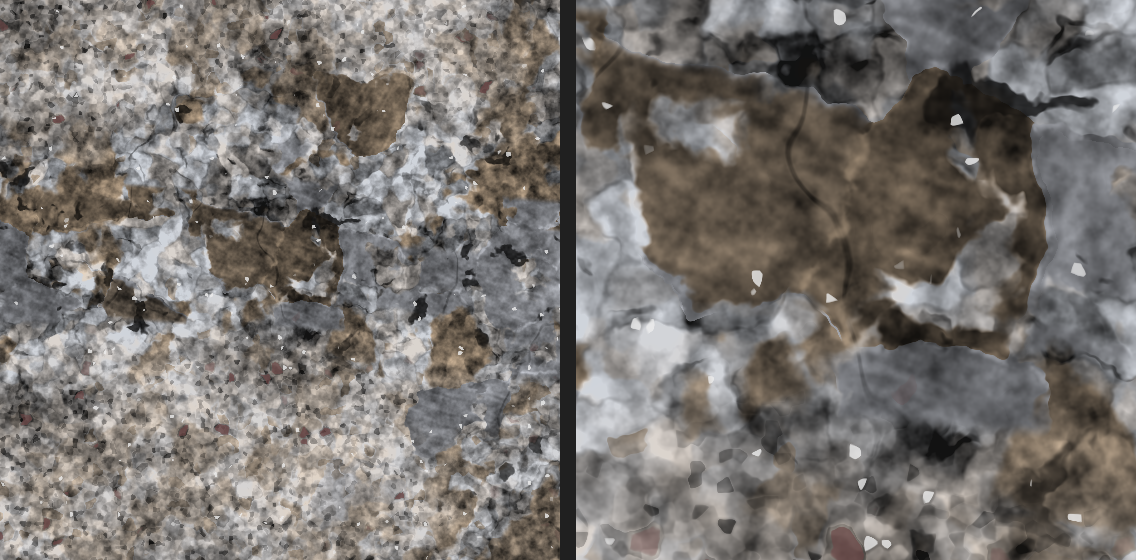
Left, the full canvas; right, a detail of the centre.
Write a WebGL 1 fragment shader that draws this texture.

```glsl
precision highp float;
// Polished granite: fine beige sand, a belt of coarse pale and dark clumps, and
// broad slate crystals with brown mica. Layers of warped soft Voronoi grains and
// fractal noise set a lightness, which is then tinted from cool to brown.

#define SLAB_SCALE 7.5
#define CLUMP_SCALE 25.0
#define MEDIUM_SCALE 54.0
#define FINE_SCALE 115.0
#define CONTRAST 1.08
#define MEAN_TONE 0.53
#define COOL vec3(0.97, 1.0, 1.045)
#define WARM vec3(1.065, 1.0, 0.935)
#define BROWN vec3(1.14, 1.0, 0.84)

uniform vec2 u_resolution;

vec3 hash3(vec2 p) {
  vec3 q = fract(vec3(p.xyx) * vec3(0.1031, 0.1030, 0.0973));
  q += dot(q, q.yxz + 33.33);
  return fract((q.xxy + q.yzz) * q.zyx);
}

float noise(vec2 p) {
  vec2 i = floor(p), f = fract(p);
  f = f * f * (3.0 - 2.0 * f);
  float low = mix(hash3(i).x, hash3(i + vec2(1.0, 0.0)).x, f.x);
  float high = mix(hash3(i + vec2(0.0, 1.0)).x, hash3(i + 1.0).x, f.x);
  return mix(low, high, f.y);
}

float fbm(vec2 p) {
  float sum = 0.0, amp = 0.533;
  for (int i = 0; i < 4; i++) {
    sum += amp * noise(p);
    p = mat2(1.6, 1.2, -1.2, 1.6) * p + 17.3;
    amp *= 0.5;
  }
  return sum;
}

// Soft Voronoi: xyz = random values of the grain, w = distance to its border
vec4 grains(vec2 p, float sharpness) {
  vec2 cell = floor(p), f = fract(p);
  vec3 sum = vec3(0.0);
  float total = 0.0, nearest = 8.0, second = 8.0;
  for (int j = -1; j <= 1; j++) {
    for (int i = -1; i <= 1; i++) {
      vec2 o = vec2(float(i), float(j));
      vec2 r = o + 0.1 + 0.8 * hash3(cell + o).xy - f;
      float d = dot(r, r);
      float weight = exp(-sharpness * d);
      sum += weight * hash3(cell + o + 57.0);
      total += weight;
      second = min(second, max(nearest, d));
      nearest = min(nearest, d);
    }
  }
  return vec4(sum / total, sqrt(second) - sqrt(nearest));
}

void main() {
  vec2 p = gl_FragCoord.xy / u_resolution.y + 3.0;
  vec2 place = gl_FragCoord.xy / u_resolution;

  // Ragged domain and grain layers
  vec2 bend = vec2(fbm(p * 8.0), fbm(p * 8.0 + 31.0)) - 0.5;
  vec2 fray = vec2(fbm(p * 42.0), fbm(p * 42.0 + 11.0)) - 0.5;
  vec2 q = p + 0.07 * bend + 0.022 * fray;
  vec4 slab = grains(q * SLAB_SCALE, 55.0);
  vec4 clump = grains(q * CLUMP_SCALE, 14.0);
  vec4 medium = grains((p + 0.018 * fray) * MEDIUM_SCALE, 11.0);
  vec4 fine = grains((p + 0.006 * fray) * FINE_SCALE, 11.0);
  float detail = fbm(p * 62.0) - 0.5;
  float cloud = fbm(p * vec2(4.0, 8.0) + 5.0) - 0.5;
  float patches = fbm(q * 11.0 + 40.0);

  // Zones: coarse belt above the middle and down the right side
  float height = place.y + 0.4 * (fbm(p * 3.2) - 0.5) + 0.15 * bend.y;
  float coarse = smoothstep(0.29, 0.47, height) * (1.0 - smoothstep(0.8, 0.9, height));
  coarse = max(coarse, 0.75 * smoothstep(0.7, 0.9, place.x + bend.x * 0.5));

  // Fine sand
  float sand = 0.6 + 0.55 * cloud + 0.2 * (fine.x - 0.5) + 0.17 * (medium.x - 0.5) + 0.45 * detail;
  sand -= 0.2 * smoothstep(0.8, 0.92, fine.y) + 0.14 * smoothstep(0.78, 0.9, medium.y);
  float sandWarmth = 0.8 - 0.5 * medium.z + 0.8 * max(-cloud, 0.0);

  // Coarse clumps with dark seams
  float clumpTone = 0.56 + 0.36 * (clump.x - 0.5) + 0.2 * (medium.x - 0.5);
  clumpTone += 0.6 * detail + 0.5 * cloud + 0.07 * (fine.x - 0.5);
  clumpTone -= 0.1 * (1.0 - smoothstep(0.0, 0.16, clump.w));
  float seam = 1.0 - smoothstep(0.01, 0.05, abs(fbm(q * 17.0 + 9.0) - 0.47));
  clumpTone -= 0.2 * seam * smoothstep(0.25, 0.7, medium.z);
  float clumpWarmth = mix(0.1, 0.65, smoothstep(0.35, 0.75, 0.6 * clump.y + 0.4 * medium.y));

  float tone = mix(sand, clumpTone, coarse);
  vec3 tint = mix(COOL, WARM, mix(sandWarmth, clumpWarmth, coarse));

  // Brown mica, in patches and in loose grains
  float mica = smoothstep(0.56, 0.63, patches + 0.12 * (clump.z - 0.5)) * (0.35 + 0.65 * coarse);
  mica = max(mica, 0.65 * smoothstep(0.82, 0.9, medium.z) * smoothstep(0.4, 0.55, patches));
  tone = mix(tone, 0.33 + 0.55 * detail + 0.16 * (medium.x - 0.5), 0.8 * mica);
  tint = mix(tint, BROWN, mica);

  // Slate crystals with fibrous streaks and pale borders
  float offset = (place.y - 0.54 + 0.08 * (place.x - 0.5)) / 0.13;
  float chance = 0.05 + 0.62 * exp(-offset * offset);
  float slabMask = smoothstep(0.0, 0.04, slab.x - 1.0 + chance);
  slabMask *= smoothstep(0.32, 0.39, fbm(q * 19.0 + 70.0));
  vec2 along = mat2(0.94, 0.34, -0.34, 0.94) * (p + 0.02 * bend);
  vec2 across = mat2(0.5, -0.87, 0.87, 0.5) * (p + 0.02 * bend);
  float streak = mix(noise(along * vec2(30.0, 190.0)), noise(across * vec2(30.0, 190.0)), step(0.6, slab.z)) - 0.5;
  float isBrown = smoothstep(0.72, 0.78, slab.y);
  float slabTone = mix(0.45, 0.3, isBrown) + 0.1 * (slab.z - 0.5) + 0.1 * streak + 0.32 * detail;
  slabTone += 0.35 * (fbm(p * 13.0 + 2.0) - 0.5);
  slabTone += 0.13 * (1.0 - smoothstep(0.0, 0.07, slab.w)) * smoothstep(-0.1, 0.1, detail);
  float crack = 1.0 - smoothstep(0.002, 0.012, abs(fbm(p * vec2(7.0, 4.0) + 23.0) - 0.5));
  slabTone -= 0.1 * crack;
  tone = mix(tone, slabTone, 0.92 * slabMask);
  tint = mix(tint, mix(vec3(0.985, 1.0, 1.04), BROWN, isBrown), slabMask);

  // Black pits, red garnets and bright glints
  float pit = (1.0 - smoothstep(0.24, 0.29, fbm(q * 20.0 + 90.0))) * coarse;
  tone = mix(tone, 0.12, 0.85 * pit);
  tone = MEAN_TONE + CONTRAST * (tone - MEAN_TONE) + 0.07 * (noise(p * 240.0) - 0.5);
  vec3 color = clamp(tone, 0.07, 0.83) * tint;
  float garnet = smoothstep(0.965, 0.98, medium.y) * smoothstep(0.12, 0.3, medium.w) * (1.0 - coarse);
  color = mix(color, vec3(0.42, 0.27, 0.27), 0.75 * garnet);
  float glint = smoothstep(0.98, 0.99, fine.z) * smoothstep(0.2, 0.4, fine.w);
  color = mix(color, vec3(0.93), 0.8 * glint);
  gl_FragColor = vec4(color, 1.0);
}
```
